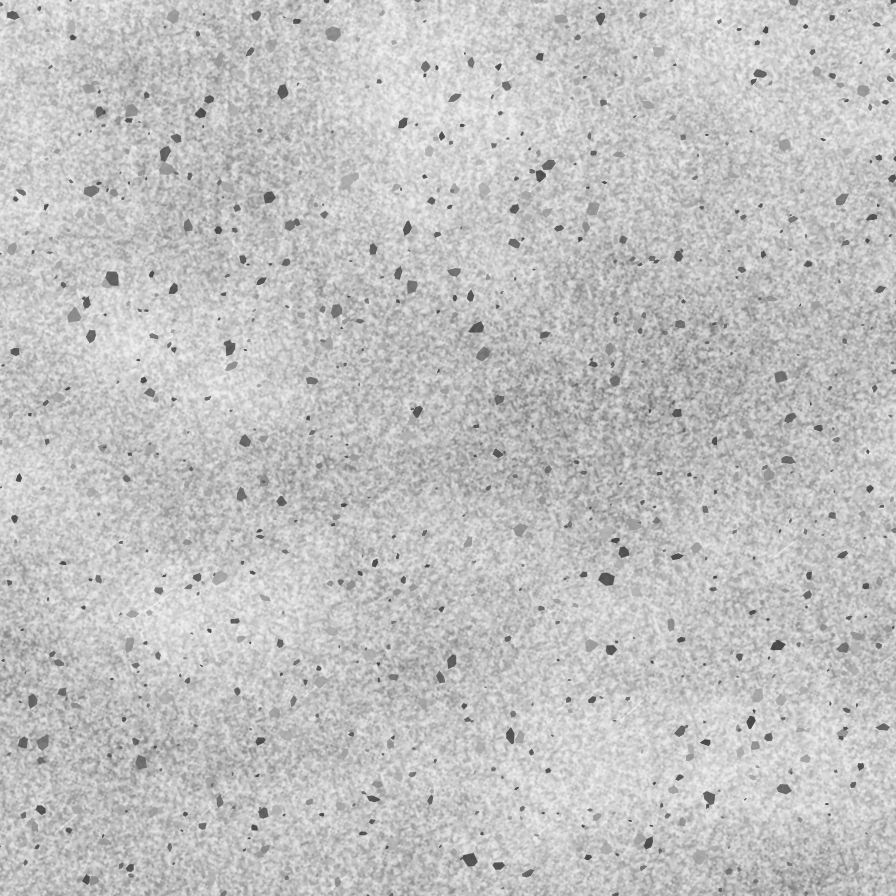
Give the GLSL for this texture, as a Shadertoy shader.

```glsl
// Pale grey terrazzo: cloudy cement with fine grain, scattered dark chips and faint scratches.

#define BASE_TONE 0.785
#define CLOUD_CONTRAST 0.25
#define GRAIN_CONTRAST 0.19
#define GRAIN_CELLS 390.0
#define STREAK_CONTRAST 0.10
#define SCRATCH_CONTRAST 0.09
#define CHIP_DENSITY 1.0
#define CHIP_TILT 0.6
#define DARK_TONES vec2(0.29, 0.47)
#define PALE_TONES vec2(0.55, 0.71)

const float TAU = 6.2831853;

// Integer hash: four random values per cell and seed
vec4 hash4(vec2 cell, float seed) {
    uvec4 v = uvec4(ivec4(ivec2(cell) + 4096, int(seed), 17));
    v = v * 1664525u + 1013904223u;
    v += v.yzxy * v.wxyz;
    v ^= v >> 16u;
    v += v.yzxy * v.wxyz;
    v ^= v >> 16u;
    return vec4(v >> 8u) / 16777216.0;
}

float valueNoise(vec2 p, float seed) {
    vec2 i = floor(p), f = fract(p);
    f = f * f * (3.0 - 2.0 * f);
    float a = hash4(i, seed).x;
    float b = hash4(i + vec2(1, 0), seed).x;
    float c = hash4(i + vec2(0, 1), seed).x;
    float d = hash4(i + vec2(1, 1), seed).x;
    return mix(mix(a, b, f.x), mix(c, d, f.x), f.y);
}

float fbm(vec2 p, float seed) {
    float sum = 0.0, amp = 0.5;
    for (int i = 0; i < 4; i++) {
        sum += amp * valueNoise(p, seed + float(i));
        p = p * 2.03 + 3.7;
        amp *= 0.5;
    }
    return sum / 0.9375;
}

vec2 rotate(vec2 p, float angle) {
    float c = cos(angle), s = sin(angle);
    return vec2(c * p.x + s * p.y, c * p.y - s * p.x);
}

// Signed distance to an irregular six-sided chip
float chipDistance(vec2 p, float radius, vec2 cell, float seed) {
    float d = -radius;
    for (int k = 0; k < 6; k++) {
        vec4 h = hash4(cell, seed + 10.0 + float(k));
        float angle = (float(k) + 0.7 * h.x) * TAU / 6.0;
        d = max(d, dot(p, vec2(cos(angle), sin(angle))) - radius * (0.65 + 0.4 * h.y));
    }
    return d;
}

// Lays one layer of jittered chips over a tone
float addChips(float tone, vec2 uv, float cells, float density, vec2 radii, vec2 tones, float grain, float seed) {
    float edge = 0.8 / iResolution.y;
    vec2 home = floor(uv * cells);
    for (int y = -1; y <= 1; y++)
    for (int x = -1; x <= 1; x++) {
        vec2 cell = home + vec2(x, y);
        vec4 place = hash4(cell, seed);
        vec4 look = hash4(cell, seed + 1.0);
        float clump = 0.5 + valueNoise(cell * 0.3, seed + 2.0);
        if (place.z > density * clump * CHIP_DENSITY) continue;
        vec2 p = rotate(uv - (cell + place.xy) / cells, CHIP_TILT + (look.x - 0.5) * 2.2);
        p.y *= 1.0 + 0.8 * look.y;
        float radius = mix(radii.x, radii.y, look.z * look.z);
        float d = chipDistance(p, radius, cell, seed);
        float shade = mix(tones.x, tones.y, look.w) + 0.25 * grain;
        tone = mix(tone, shade, 1.0 - smoothstep(-edge, edge, d));
    }
    return tone;
}

// Sparse thin diagonal scratches
float scratches(vec2 uv) {
    float sum = 0.0, width = max(0.0007, 0.6 / iResolution.y);
    vec2 home = floor(uv * 7.0);
    for (int y = -1; y <= 1; y++)
    for (int x = -1; x <= 1; x++) {
        vec2 cell = home + vec2(x, y);
        vec4 h = hash4(cell, 90.0);
        if (h.z > 0.35) continue;
        vec2 p = rotate(uv - (cell + h.xy) / 7.0, 0.68 + 0.2 * (h.w - 0.5));
        float reach = 0.02 + 0.025 * h.w;
        sum += (1.0 - smoothstep(0.0, 2.0 * width, abs(p.y))) * (1.0 - smoothstep(0.5 * reach, reach, abs(p.x)));
    }
    return sum;
}

void mainImage(out vec4 fragColor, in vec2 fragCoord) {
    vec2 uv = fragCoord / iResolution.y;

    // Cloudy cement, a little wider than tall
    float cloud = fbm(uv * vec2(4.5, 6.5) + 2.0, 1.0) - 0.5;
    float tone = BASE_TONE + CLOUD_CONTRAST * cloud;

    // Fine speckle, stronger where the cement is darker
    vec2 g = rotate(uv, 0.35) * GRAIN_CELLS;
    float grain = 0.95 * (valueNoise(g, 20.0) - 0.5) + 0.85 * (valueNoise(g * 0.58, 21.0) - 0.5);
    grain *= GRAIN_CONTRAST * (1.0 - 0.9 * cloud);
    tone += grain - 0.8 * grain * grain;

    // Brushed vertical streaks in patches
    float patches = smoothstep(0.52, 0.72, fbm(uv * vec2(6.0, 3.5), 40.0));
    tone += STREAK_CONTRAST * patches * (valueNoise(uv * vec2(210.0, 22.0), 50.0) - 0.5);
    tone += SCRATCH_CONTRAST * scratches(uv);

    // Pale chips below, then small and large dark ones
    tone = addChips(tone, uv, 38.0, 0.25, vec2(0.0025, 0.009), PALE_TONES, grain, 100.0);
    tone = addChips(tone, uv, 44.0, 0.24, vec2(0.0018, 0.0045), DARK_TONES, grain, 200.0);
    tone = addChips(tone, uv, 26.0, 0.24, vec2(0.0045, 0.0092), DARK_TONES, grain, 300.0);

    fragColor = vec4(vec3(clamp(tone, 0.0, 0.93)), 1.0);
}
```
